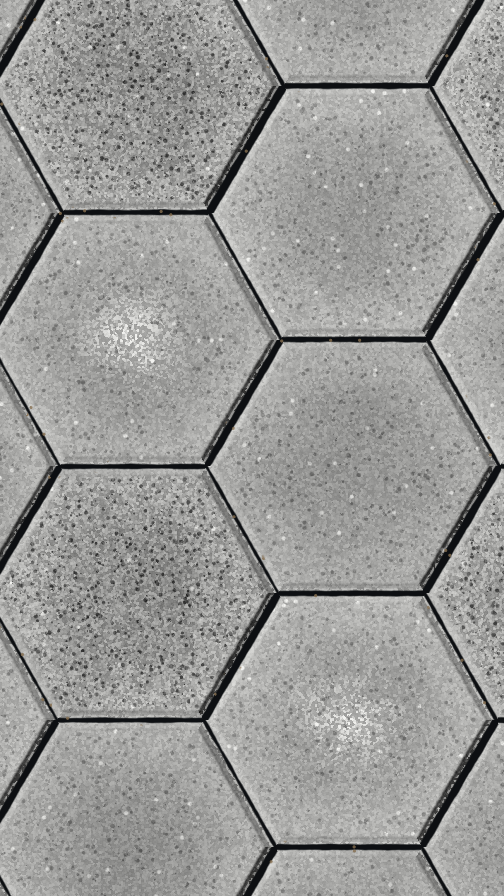
Write a WebGL 2 fragment shader that draws this pattern.

```glsl
#version 300 es
precision highp float;
// Weathered concrete hexagon pavers, flat side up, with dark open joints.
// A hexagonal lattice gives each paver's id and edge distance; bevels are lit
// from the left, and cellular noise makes the grain, pits, chips and scuffs.
uniform vec2 u_resolution;
out vec4 fragColor;

vec2 hash2(vec2 p) {
  vec3 q = fract(p.xyx * vec3(0.1031, 0.1030, 0.0973));
  q += dot(q, q.yzx + 33.33);
  return fract((q.xx + q.yz) * q.zy);
}

// Cellular noise: x = distance to nearest point, y = that point's random value
vec2 cellular(vec2 p) {
  vec2 base = floor(p), best = vec2(9.0, 0.0);
  for (int j = -1; j <= 1; j++)
    for (int i = -1; i <= 1; i++) {
      vec2 cell = base + vec2(i, j);
      float dist = length(cell + hash2(cell) - p);
      if (dist < best.x) best = vec2(dist, hash2(cell + 71.7).x);
    }
  return best;
}

// Layered sines, each layer turned and warped by the last: about -1 to 1
float clouds(vec2 p) {
  float sum = 0.0, amp = 0.5;
  for (int i = 0; i < 4; i++) {
    sum += amp * sin(p.x + 1.7 * sum) * cos(p.y - 1.3 * sum);
    p = mat2(1.2, 1.5, -1.5, 1.2) * p + 2.3;
    amp *= 0.65;
  }
  return sum;
}

void main() {
  vec2 uv = gl_FragCoord.xy / u_resolution.x;
  float px = 1.0 / u_resolution.x;

  // Hexagonal lattice, leaning slightly
  vec2 p = uv - vec2(0.267, 1.104);
  p.x -= 0.011 * p.y;
  vec2 period = vec2(0.872, 0.5035);
  vec2 a = mod(p + 0.5 * period, period) - 0.5 * period;
  vec2 b = mod(p, period) - 0.5 * period;
  vec2 local = dot(a, a) < dot(b, b) ? a : b;
  vec2 id = round((p - local) / (0.5 * period));
  vec2 rnd = hash2(id + 40.0);

  // Distance to the nearest side, and that side's outward normal
  float edge = 1.0;
  vec2 normal = vec2(0.0);
  for (int k = 0; k < 6; k++) {
    float angle = 0.5235988 + 1.0471976 * float(k);
    vec2 n = vec2(cos(angle), sin(angle));
    float d = 0.25175 - dot(local, n);
    if (d < edge) { edge = d; normal = n; }
  }
  edge += 0.0012 * clouds(uv * 55.0) + 0.0012 * (rnd.x - 0.5);

  // Paver face: mottled tone, paler towards the rim
  float coarse = 1.0 - step(0.5, abs(mod(id.y, 4.0) - 2.0));
  float stain = clouds(local * 13.0 + rnd * 30.0);
  float tone = 0.635 + 0.04 * (rnd.y - 0.5) - 0.02 * coarse + 0.035 * stain;
  tone += 0.055 * (1.0 - smoothstep(0.02, 0.14, edge + 0.02 * stain));
  tone -= 0.045 * exp(-dot(local, local) * 45.0);

  // Fine grain, dark pits and pale chips
  vec2 grain = cellular(uv * 210.0);
  vec2 pits = cellular(uv * 95.0 + 5.0);
  vec2 chips = cellular(uv * 48.0 + 19.0);
  float onFace = smoothstep(0.012, 0.03, edge);
  float rough = 0.6 + 0.5 * coarse;
  tone += (0.22 * (grain.y - 0.5) + 0.07 * (0.45 - grain.x)) * mix(0.5, rough, onFace);
  float pitSize = 0.5 * smoothstep(0.72 - 0.18 * coarse, 1.0, pits.y);
  tone -= 0.26 * rough * onFace * (1.0 - smoothstep(pitSize * 0.5, pitSize + 0.06, pits.x))
        * step(0.02, pitSize);
  tone += 0.2 * step(0.95, chips.y) * (1.0 - smoothstep(0.1, 0.28, chips.x));

  // White scuffs in the middle of every eighth paver along the lattice
  float scuffed = 1.0 - step(0.5, mod(3.0 * id.x + id.y, 8.0));
  vec2 smear = local + 0.025 * vec2(stain, clouds(uv * 25.0));
  float scuff = exp(-dot(smear, smear) * 170.0);
  tone += scuffed * scuff * (0.09 + 0.2 * smoothstep(0.45, 0.9, grain.y + 0.35 * stain));

  // Bevel: bright facing the light, shaded away from it
  float facing = dot(normal, vec2(-0.93, 0.36));
  float jointHalf = 0.0052 - 0.0045 * normal.x * normal.y;
  float bevel = 1.0 - smoothstep(0.015, 0.021, edge);
  float shade = facing > 0.0 ? 0.09 * facing : -0.46 * facing * facing;
  tone += bevel * shade;
  float crease = smoothstep(0.013, 0.018, edge) * (1.0 - smoothstep(0.018, 0.024, edge));
  tone -= 0.1 * crease * (0.5 - 0.5 * facing);

  // Thin worn rim catching light above the shaded joints
  float rim = 1.0 - smoothstep(0.001, 0.0035, abs(edge - jointHalf - 0.0025));
  tone += 0.3 * rim * max(-facing, 0.0) * smoothstep(0.15, 0.6, grain.y);

  // Open joint, with a little dry debris
  vec3 color = clamp(tone, 0.05, 0.95) * vec3(1.0, 1.0, 0.988);
  float joint = 1.0 - smoothstep(jointHalf - px, jointHalf + px, edge);
  color = mix(color, vec3(0.05, 0.06, 0.07), joint);
  float debris = step(0.965, pits.y) * (1.0 - smoothstep(0.2, 0.4, pits.x))
               * (1.0 - smoothstep(0.008, 0.014, edge));
  color = mix(color, vec3(0.52, 0.43, 0.31), 0.8 * debris);

  fragColor = vec4(color, 1.0);
}
```
